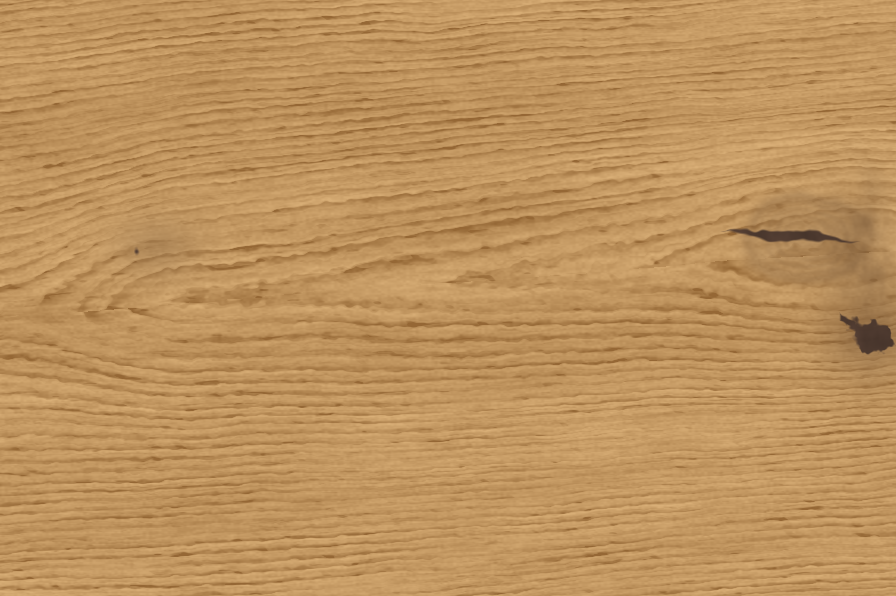
Reproduce this texture procedurally as a WebGL 1 fragment shader.

```glsl
precision highp float;
// Oak plank with horizontal grain, cathedral arches, a cracked knot and a hole.
// Growth lines are contours of a height field: distance from the heart line,
// lowered around the knots. Stretched noise adds fibres and pores.
uniform vec2 u_resolution;

const vec3 MID_WOOD = vec3(0.752, 0.582, 0.371);
const vec3 TONE_STEP = vec3(0.047, 0.049, 0.045);
const vec3 KNOT_BROWN = vec3(0.52, 0.385, 0.245);
const vec3 CRACK_DARK = vec3(0.27, 0.20, 0.17);
const vec2 KNOT = vec2(1.353, 0.600);
const vec2 HOLE = vec2(1.466, 0.434);
const vec2 PIN_KNOT = vec2(0.229, 0.578);
const float RING_DENSITY = 31.0;
const float RING_CROWDING = 34.0;
const float RING_CONTRAST = 1.75;
const float FIBRE_CONTRAST = 1.0;
const float PORE_CONTRAST = 1.5;
const float GRIT_CONTRAST = 0.85;

float hash(vec2 cell) {
  vec3 v = fract(vec3(cell.xyx) * 0.1031);
  v += dot(v, v.yzx + 33.33);
  return fract((v.x + v.y) * v.z);
}

float noise(vec2 p) {
  vec2 i = floor(p);
  vec2 f = fract(p);
  f = f * f * (3.0 - 2.0 * f);
  float low = mix(hash(i), hash(i + vec2(1.0, 0.0)), f.x);
  float high = mix(hash(i + vec2(0.0, 1.0)), hash(i + 1.0), f.x);
  return mix(low, high, f.y);
}

float fbm(vec2 p) {
  float sum = 0.0;
  float weight = 0.53;
  for (int i = 0; i < 4; i++) {
    sum += weight * noise(p);
    p = p * 2.03 + 17.3;
    weight *= 0.5;
  }
  return sum;
}

float blob(vec2 p, vec2 centre, vec2 radius) {
  vec2 d = (p - centre) / radius;
  return exp(-dot(d, d));
}

// How far the growth lines are pushed away from the heart line.
float grainBulge(vec2 p, float offset) {
  float arch = 0.07 * smoothstep(0.02, 0.34, p.x) + 0.10 * min(p.x, 1.0);
  arch *= exp(-offset * offset / 0.06);
  return arch + 0.10 * blob(p, KNOT + vec2(0.05, -0.03), vec2(0.23, 0.19))
    + 0.025 * blob(p, PIN_KNOT, vec2(0.13, 0.09));
}

// Dark late wood: a narrow line with a pale lip behind its sharp edge.
float ringLine(float phase) {
  float f = fract(phase);
  float line = smoothstep(0.48, 0.86, f) * (1.0 - smoothstep(0.90, 1.0, f));
  return line - 0.25 * smoothstep(0.0, 0.08, f) * (1.0 - smoothstep(0.08, 0.35, f));
}

void main() {
  vec2 p = gl_FragCoord.xy / u_resolution.y;

  // Bent grain coordinates
  vec2 warped = p + vec2(0.0, 0.03 * (fbm(p * vec2(2.5, 4.0)) - 0.5));
  warped.y += 0.004 * (noise(p * vec2(14.0, 22.0)) - 0.5);
  float offset = warped.y - 0.475 - 0.075 * p.x;
  float bulge = grainBulge(warped, offset);
  float height = sqrt(offset * offset + 0.0004) - bulge;
  vec2 grain = vec2(p.x, offset * (1.0 - 2.0 * bulge));

  // Growth lines, ragged where they cut the pores
  float ragged = noise(grain * vec2(75.0, 210.0)) - 0.5;
  float phase = RING_DENSITY * height + RING_CROWDING * height * height;
  phase += 0.7 * noise(vec2(height * 22.0, sign(offset) * 3.0)) + 0.24 * ragged;
  float strength = 0.1 + 1.5 * noise(vec2(p.x * 5.0, grain.y * 34.0));
  strength *= 0.6 + 0.8 * noise(grain * vec2(60.0, 90.0) + 3.0);
  float rings = ringLine(phase) * strength;
  rings += 0.4 * ringLine(phase * 2.3 + 0.4) * noise(grain * vec2(9.0, 50.0) + 5.0);

  // Fibres, pores and broad shading
  float fibre = noise(grain * vec2(9.0, 170.0)) - 0.5;
  fibre += 0.8 * (noise(grain * vec2(36.0, 280.0) + 9.0) - 0.5);
  float poreField = noise(grain * vec2(46.0, 210.0) + vec2(grain.y * 60.0, 31.0));
  float pores = smoothstep(0.74, 0.90, poreField) * (0.35 + 0.9 * max(rings, 0.0));
  float grit = noise(p * vec2(190.0, 290.0)) - 0.5;
  float bands = noise(vec2(p.x * 1.2, grain.y * 15.0)) - 0.5;
  float clouds = fbm(p * vec2(2.6, 4.0) + 8.0) - 0.5;

  float tone = 0.47 + FIBRE_CONTRAST * fibre + GRIT_CONTRAST * grit;
  tone += 1.05 * bands + 1.3 * clouds;
  tone -= RING_CONTRAST * rings + PORE_CONTRAST * pores;
  vec3 colour = MID_WOOD + TONE_STEP * clamp(tone, -3.6, 2.1);

  // Brown stain and rings of the knots
  vec2 knotOffset = (p - KNOT) * vec2(1.0, 1.4);
  float knotRadius = length(knotOffset) + 0.03 * (fbm(p * 16.0) - 0.5);
  float knotRings = 0.5 + 0.5 * sin(knotRadius * 370.0 + 5.0 * noise(p * 30.0));
  float knotMask = 1.0 - smoothstep(0.05, 0.135, knotRadius);
  float rim = fbm(p * vec2(26.0, 17.0));
  float stain = knotMask * (0.3 + 0.2 * knotRings * rim);
  stain += 0.22 * blob(vec2(knotRadius, 0.0), vec2(0.098, 0.0), vec2(0.014, 1.0));
  stain += 0.95 * rim * blob(p, vec2(1.46, 0.56), vec2(0.06, 0.13));
  stain += 0.45 * blob(p, HOLE, vec2(0.085, 0.07));
  stain += 0.34 * blob(p, PIN_KNOT + vec2(0.035, 0.008), vec2(0.07, 0.05));
  colour = mix(colour, KNOT_BROWN, clamp(stain, 0.0, 0.8));

  // Crack, hole and pin knot
  float along = (p.x - 1.327) / 0.108;
  float crackLine = 0.604 - 0.007 * along + 0.003 * sin(along * 5.0);
  float crackWidth = 0.0095 * (1.0 - along * along) * (0.45 + 0.7 * noise(p * vec2(38.0, 6.0)));
  float crack = abs(p.y - crackLine + 0.005 * ragged) - crackWidth;
  vec2 holeOffset = p - HOLE;
  float hole = length(holeOffset * vec2(0.85, 1.05) + vec2(0.0, 0.3 * holeOffset.x)) - 0.035;
  hole += 0.05 * (fbm(p * 27.0 + 4.0) - 0.5);
  float spurSide = abs(holeOffset.y - 0.012 + 0.6 * (holeOffset.x + 0.02));
  float spur = max(spurSide - 0.007 - 0.006 * ragged, abs(holeOffset.x + 0.03) - 0.026);
  float pin = length((p - PIN_KNOT) * vec2(1.0, 0.8)) - 0.004 + 0.003 * ragged;
  float gap = min(min(crack, pin), min(hole, spur));
  float edge = max(0.0025, 0.8 / u_resolution.y);
  float dark = 1.0 - smoothstep(-edge, edge, gap);
  colour = mix(colour, CRACK_DARK * (0.8 + 0.5 * rim), 0.93 * dark);

  gl_FragColor = vec4(colour, 1.0);
}
```
